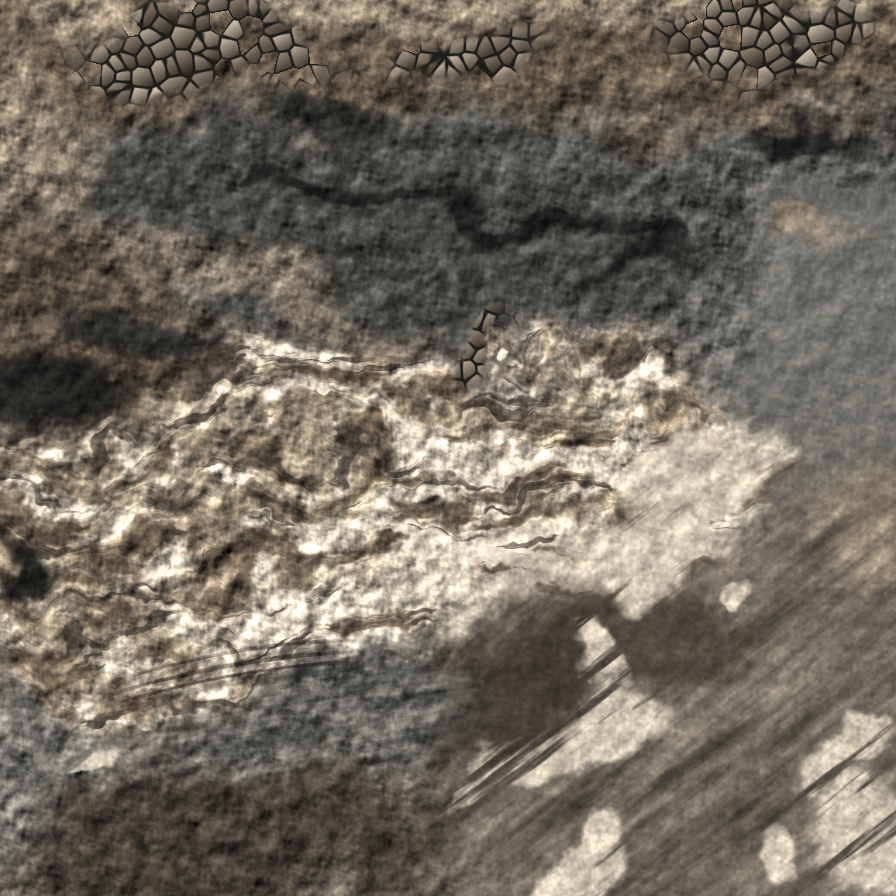
Give the GLSL for this texture, as a WebGL 2 fragment shader.

```glsl
#version 300 es
precision highp float;
// Aerial view of a quarry floor: rubble, a dark pit, scraped pale earth and dusty tracks.
uniform vec2 u_resolution;
out vec4 fragColor;

vec2 q;   // warped position
vec3 col; // colour being painted

float hash(vec2 p) { return fract(sin(dot(p, vec2(127.1, 311.7))) * 43758.5); }

mat2 rot(float a) { return mat2(cos(a), -sin(a), sin(a), cos(a)); }

float noise(vec2 p) {
  vec2 i = floor(p), f = fract(p);
  f = f * f * (3. - 2. * f);
  return mix(mix(hash(i), hash(i + vec2(1, 0)), f.x),
             mix(hash(i + vec2(0, 1)), hash(i + 1.), f.x), f.y);
}

float fbm(vec2 p) {
  float sum = 0., amp = .5;
  for (int i = 0; i < 5; i++) {
    sum += amp * noise(p);
    p = rot(.3) * p * 2.03 + 7.3;
    amp *= .5;
  }
  return sum;
}

// Soft rotated ellipse (centre, radii), 1 inside
float spot(vec4 e, float angle, float soft) {
  return smoothstep(soft, -soft, length(rot(angle) * (q - e.xy) / e.zw) - 1.);
}

void paint(vec3 c, vec4 e, float angle) { col = mix(col, c, .9 * spot(e, angle, .35)); }

// Soft stroke from s.xy to s.zw
float stroke(vec4 s, float width) {
  vec2 d = q - s.xy, ab = s.zw - s.xy;
  return smoothstep(width, width * .3, length(d - ab * clamp(dot(d, ab) / dot(ab, ab), 0., 1.)));
}

// Cellular stones: offset from centre, gap to neighbour, id
vec4 stones(vec2 p) {
  vec4 best = vec4(0);
  float first = 9., second = 9.;
  for (int k = 0; k < 9; k++) {
    vec2 cell = floor(p) + vec2(k % 3, k / 3) - 1.;
    vec2 d = p - cell - vec2(hash(cell), hash(cell + 17.));
    float dist = length(d);
    if (dist < first) { second = first; first = dist; best = vec4(d, 0, hash(cell + 5.)); }
    else second = min(second, dist);
  }
  best.z = second - first;
  return best;
}

void main() {
  vec2 p = gl_FragCoord.xy / u_resolution;
  q = p + .13 * (vec2(fbm(p * 11.), fbm(p * 11. + 31.)) - .48);
  vec3 cream = vec3(.83, .78, .7), sand = vec3(.61, .55, .47), brown = vec3(.39, .34, .28);
  vec3 dust = vec3(.46, .455, .43), soil = vec3(.25, .225, .195), shadow = vec3(.11, .11, .105);

  // Ground, pit and dusty slopes
  col = mix(vec3(.43, .4, .355), dust * .7, smoothstep(.5, .65, q.y));
  col = mix(col, brown, smoothstep(.84, .9, q.y));
  col = mix(col, sand * .9, smoothstep(.955, .985, q.y));
  paint(dust * .58, vec4(.45, .74, .36, .09), -.17);
  paint(sand * .9, vec4(0, .84, .1, .1), -.5);
  paint(dust, vec4(.96, .6, .17, .19), .2);
  paint(dust, vec4(0, .13, .17, .09), .6);
  paint(sand * .9, vec4(.98, .4, .08, .06), .6);
  col = mix(col, sand * .85, .8 * stroke(vec4(.1, .735, .46, .625), .04));

  // Diagonal wheel streaks
  float streak = fbm(rot(.65) * p * vec2(7, 75));
  float lowerRight = smoothstep(.42, .6, q.x) * smoothstep(.48, .36, q.y);
  col *= 1. + 1.1 * lowerRight * (streak - .48);

  // Scraped plateau, brown on the left and pale on the right
  float plateau = max(spot(vec4(.3, .43, .38, .185), .16, .08), spot(vec4(.66, .47, .23, .135), .05, .12));
  plateau = max(plateau, spot(vec4(.13, .3, .15, .105), .1, .15));
  vec2 scrape = rot(.12) * q;
  float grain = fbm(scrape * vec2(17, 52));
  float pale = .2 * spot(vec4(.63, .42, .3, .15), .2, .6) + .13 * spot(vec4(.42, .32, .23, .06), .2, .6)
             + .1 * spot(vec4(.3, .6, .07, .03), .3, .6);
  vec3 scraped = mix(brown, sand, smoothstep(.32, .55, grain + pale * .6));
  scraped = mix(scraped, cream, smoothstep(.52, .7, grain + pale));
  float cracks = smoothstep(.43, .3, fbm(scrape * vec2(14, 65) + 40.) + pale * .35);
  col = mix(col, mix(scraped, soil, .75 * cracks), plateau);

  // Dark soil banks and the left mound
  paint(soil, vec4(.57, .235, .11, .065), .4);
  paint(soil * 1.2, vec4(.71, .31, .1, .05), -.3);
  paint(soil, vec4(.25, .05, .26, .085), .1);
  paint(brown * .9, vec4(.07, .64, .15, .1), -.4);
  paint(shadow, vec4(.04, .57, .1, .045), -.25);
  paint(shadow * 1.5, vec4(.14, .635, .09, .02), -.45);

  // Raked grey strip and curved tracks
  float rake = fbm(rot(.16) * p * vec2(6, 110));
  paint(dust * (.32 + rake), vec4(.37, .205, .17, .065), .15);
  float arc = p.y - .273 + .55 * pow(abs(p.x - .42), 2.) + .006 * rake;
  float track = smoothstep(.1, .17, p.x) * smoothstep(.43, .34, p.x) * smoothstep(.026, .012, abs(arc));
  col *= 1. - .4 * track * smoothstep(.1, .9, sin(arc * 480.));

  // Bare pale patches
  vec4 bare[11] = vec4[](
    vec4(.64, .175, .1, .042), vec4(.55, .115, .045, .028), vec4(.66, .26, .035, .035),
    vec4(.94, .16, .045, .028), vec4(.98, .06, .065, .075), vec4(.86, .07, .028, .03),
    vec4(.64, .025, .05, .025), vec4(.8, .485, .095, .055), vec4(.74, .39, .08, .04),
    vec4(.825, .33, .022, .016), vec4(.09, .155, .045, .016));
  float bareMask = 0.;
  for (int i = 0; i < 11; i++) bareMask = max(bareMask, spot(bare[i], .45, .22));
  col = mix(col, cream * (.87 + .25 * streak), bareMask * smoothstep(.24, .42, streak));
  paint(sand, vec4(.92, .73, .05, .018), -.4);

  // Shadowed ridges and spoil heaps
  float ridge = max(stroke(vec4(.28, .81, .5, .765), .016), stroke(vec4(.5, .765, .7, .73), .017));
  col = mix(col, shadow, .85 * max(ridge, stroke(vec4(.68, .685, .74, .73), .022)));
  paint(shadow, vec4(.91, .84, .065, .022), 0.);
  paint(shadow * 1.6, vec4(.38, .87, .065, .018), -.15);
  paint(shadow, vec4(.03, .365, .05, .025), .3);
  paint(brown, vec4(.78, .935, .055, .02), .2);

  // Relief lit from the upper left, smoother on dust
  float smoothness = max(max(bareMask, lowerRight), smoothstep(.78, .9, q.x) * smoothstep(.82, .76, q.y));
  float relief = fbm(p * 42.) - fbm(p * 42. + vec2(-.13, .17));
  col *= 1. + (1. - .65 * smoothness) * (2.6 * relief + 1.1 * (fbm(p * 75. + 9.) - .48));
  col *= .92 + .16 * noise(p * 260.);

  // Rubble piles
  float pile = max(spot(vec4(.25, .94, .15, .045), -.1, .2), spot(vec4(.54, .93, .085, .03), .2, .3));
  pile = max(pile, spot(vec4(.86, .955, .12, .05), .15, .25));
  pile = max(pile, spot(vec4(.55, .61, .032, .016), .4, .4));
  vec4 stone = stones(p * 52.);
  vec3 rock = mix(brown, cream * .93, stone.w) * (.75 + dot(stone.xy, vec2(-.3, .5)));
  col = mix(col, mix(shadow, rock, smoothstep(.04, .24, stone.z)), pile * step(.15, stone.w));

  fragColor = vec4(clamp(col, 0., 1.), 1);
}
```
